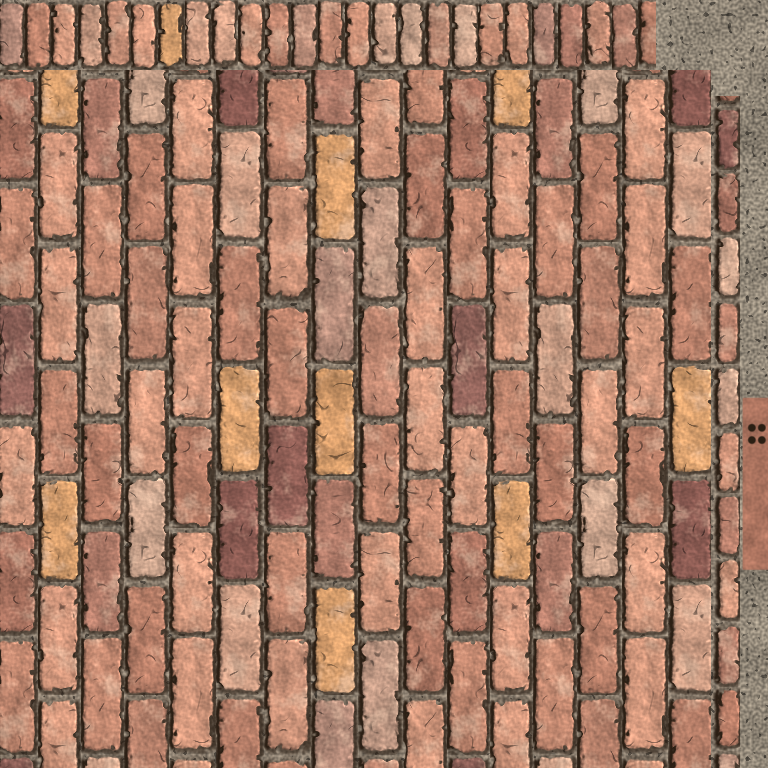
This texture is drawn by a Shadertoy shader. Its source:

```glsl
const float TAU = 6.2832;

const vec3 RED      = vec3(0.67, 0.45, 0.37);
const vec3 SALMON   = vec3(0.85, 0.62, 0.51);
const vec3 PALE     = vec3(0.80, 0.67, 0.58);
const vec3 OCHRE    = vec3(0.86, 0.64, 0.42);
const vec3 PLUM     = vec3(0.50, 0.32, 0.30);
const vec3 MORTAR   = vec3(0.56, 0.51, 0.45);
const vec3 CONCRETE = vec3(0.57, 0.53, 0.47);
const vec3 SHADOW   = vec3(0.17, 0.12, 0.08);

// Lengths are fractions of the canvas, y runs downwards
const vec2 PITCH       = vec2(0.0589, 0.1475);
const vec2 HALF_BRICK  = vec2(0.0250, 0.0690);
const vec2 TILE        = vec2(10.0, 4.0);     // bricks before the wall repeats
const float FIRST_JOINT = 0.0514;
const vec2 COURSE_START = vec2(0.245, 0.173); // even and odd columns
const vec2 WALL_CORNER  = vec2(0.9258, 0.0911);
const vec2 CAP_SIZE     = vec2(0.854, 0.0890);
const float CAP_PITCH   = 0.03475;
const vec2 HALF_CAP     = vec2(0.0146, 0.0414);
const vec2 EDGE_START   = vec2(0.9486, 0.138);
const float EDGE_PITCH  = 0.084;
const float EDGE_RIGHT  = 0.964;
const float EDGE_TOP    = 0.125;
const vec2 HALF_EDGE    = vec2(0.0132, 0.0380);
const float ROUNDING    = 0.0080;
const float ROUGHNESS   = 0.0030;
const float CHIP_DEPTH  = 0.0050;
const float RELIEF      = 0.30;
const float SHADOW_REACH = 0.0085;

vec2 hash2(vec2 p) {
    vec3 q = fract(vec3(p.xyx) * vec3(0.1031, 0.1030, 0.0973));
    q += dot(q, q.yzx + 33.33);
    return fract((q.xx + q.yz) * q.zy);
}

float corner(vec2 cell, vec2 offset) {
    float a = TAU * hash2(cell).x;
    return dot(vec2(cos(a), sin(a)), offset);
}

float gradientNoise(vec2 p) {
    vec2 i = floor(p), f = fract(p), e = vec2(1.0, 0.0);
    vec2 u = f * f * f * (f * (f * 6.0 - 15.0) + 10.0);
    return 1.4 * mix(mix(corner(i, f), corner(i + e.xy, f - e.xy), u.x),
                     mix(corner(i + e.yx, f - e.yx), corner(i + e.xx, f - e.xx), u.x), u.y);
}

float fbm(vec2 p) {
    float sum = 0.0, amp = 0.6;
    for (int i = 0; i < 4; i++) {
        sum += amp * gradientNoise(p);
        p = p * 2.03 + 17.3;
        amp *= 0.5;
    }
    return sum;
}

float boxDistance(vec2 p, vec2 halfSize, float r) {
    vec2 q = abs(p) - halfSize + r;
    return length(max(q, 0.0)) + min(max(q.x, q.y), 0.0) - r;
}

vec3 concrete(vec2 p, vec3 tint) {
    float pits = smoothstep(0.45, 0.60, gradientNoise(p * 130.0));
    float grain = 0.22 * fbm(p * 14.0) + 0.34 * gradientNoise(p * 240.0);
    return tint * (1.0 + grain) * (1.0 - 0.45 * pits);
}

vec3 brickTone(vec2 id) {
    vec2 a = hash2(id + 3.7), b = hash2(id + 41.3);
    vec3 tone = mix(RED, SALMON, a.x);
    tone = mix(tone, PALE, 0.8 * smoothstep(0.55, 0.95, a.y));
    tone = mix(tone, PLUM, 0.45 * smoothstep(0.25, 0.0, b.y));
    tone = mix(tone, OCHRE, 0.8 * step(0.95, b.x));
    return mix(tone, PLUM, 0.8 * step(b.x, 0.025));
}

// One brick with its surrounding half joint
vec3 brick(vec2 q, vec2 halfSize, vec2 id, vec2 p, float px) {
    vec2 jitter = hash2(id + 11.0) - 0.5;
    q -= jitter * vec2(0.0018, 0.0050);
    halfSize -= 0.0016 * hash2(id + 23.0);
    vec2 s = q + 7.0 * hash2(id + 67.0);
    float d = boxDistance(q, halfSize, ROUNDING) + ROUGHNESS * fbm(s * 60.0);
    d += CHIP_DEPTH * smoothstep(0.25, 0.65, gradientNoise(s * 70.0 + 3.0));

    // Joint: deepest shade beside the left face
    vec2 side = abs(q) - halfSize;
    float upright = smoothstep(-0.003, 0.003, side.x - side.y);
    float depth = mix(q.y < 0.0 ? 0.25 : 0.60, q.x < 0.0 ? 1.0 : 0.75, upright);
    float shade = depth * (1.0 - smoothstep(0.0022, SHADOW_REACH, d));
    vec3 joint = mix(concrete(p, MORTAR), SHADOW, shade);

    // Face: mottling, lime bloom and grain
    float mottle = fbm(s * vec2(30.0, 20.0));
    float grain = gradientNoise(s * 230.0);
    vec3 face = brickTone(id) * (1.0 + 0.26 * mottle + 0.11 * grain);
    float bloom = smoothstep(0.0, 0.55, fbm(s * 22.0 + 5.0) + 0.12 * grain);
    face = mix(face, PALE * 1.08, 0.6 * bloom);

    // Relief lit from the upper right, with sparse hairline cracks
    vec2 toLight = vec2(0.0022, -0.0022);
    float slope = fbm(s * 55.0) - fbm((s + toLight) * 55.0);
    face *= 1.0 + RELIEF * clamp(slope, -0.8, 0.8);
    float crack = 1.0 - smoothstep(0.02, 0.07, abs(gradientNoise(s * 38.0 + 21.0) + 0.12 * mottle));
    face *= 1.0 - 0.40 * crack * smoothstep(0.22, 0.50, gradientNoise(s * 45.0 + 9.0));

    // Worn rim: thin bright lip, dark on the left
    float rim = smoothstep(-0.0050, -0.0005, d);
    float light = clamp(q.x / halfSize.x - 0.5 * q.y / halfSize.y, -1.0, 1.0);
    face *= 1.0 + rim * (0.20 * light - 0.06 + 0.25 * grain);
    return mix(face, joint, smoothstep(-px, px, d));
}

vec3 wall(vec2 p, float px) {
    vec2 period = PITCH * TILE;
    float x = p.x + 0.0026 + 0.0052 * sin(TAU * (p.x - FIRST_JOINT) / period.x);
    float y = p.y - 0.0075 * sin(TAU * (p.y - 0.39) / period.y);
    float column = (x - FIRST_JOINT) / PITCH.x + 1.0;
    float odd = mod(floor(column), 2.0);
    vec2 cell = vec2(column, (y - mix(COURSE_START.x, COURSE_START.y, odd)) / PITCH.y);
    return brick((fract(cell) - 0.5) * PITCH, HALF_BRICK, mod(floor(cell), TILE), p, px);
}

vec3 capRow(vec2 p, float px) {
    float c = (p.x - 0.0319) / CAP_PITCH;
    vec2 q = vec2((fract(c) - 0.5) * CAP_PITCH, p.y - 0.5 * CAP_SIZE.y);
    return brick(q, HALF_CAP, vec2(floor(c) + 80.0, 31.0), p, px);
}

vec3 edgeColumn(vec2 p, float px) {
    float c = (p.y - EDGE_START.y) / EDGE_PITCH;
    vec2 q = vec2(p.x - EDGE_START.x, (fract(c) - 0.5) * EDGE_PITCH);
    return brick(q, HALF_EDGE, vec2(57.0, floor(c) + 20.0), p, px);
}

// Loose brick with four round holes
vec3 looseBrick(vec3 ground, vec2 p, float px) {
    float d = boxDistance(p - vec2(0.992, 0.630), vec2(0.025, 0.112), 0.002);
    vec3 face = RED * (1.0 + 0.25 * fbm(p * 35.0) + 0.10 * gradientNoise(p * 230.0));
    for (int i = 0; i < 4; i++) {
        vec2 hole = vec2(0.979, 0.557) + vec2(0.013, 0.016) * vec2(i % 2, i / 2);
        face = mix(SHADOW, face, smoothstep(-px, px, length(p - hole) - 0.0050));
    }
    return mix(face, ground, smoothstep(-px, px, d));
}

void mainImage(out vec4 fragColor, in vec2 fragCoord) {
    vec2 p = fragCoord / iResolution.xy;
    p.y = 1.0 - p.y;
    float px = 1.0 / min(iResolution.x, iResolution.y);

    vec3 color;
    if (p.x < CAP_SIZE.x && p.y < WALL_CORNER.y) color = capRow(p, px);
    else if (p.x < WALL_CORNER.x && p.y > WALL_CORNER.y) color = wall(p, px);
    else if (p.x > WALL_CORNER.x && p.x < EDGE_RIGHT && p.y > EDGE_TOP) color = edgeColumn(p, px);
    else color = looseBrick(concrete(p, CONCRETE), p, px);
    fragColor = vec4(clamp(color, 0.0, 1.0), 1.0);
}
```
